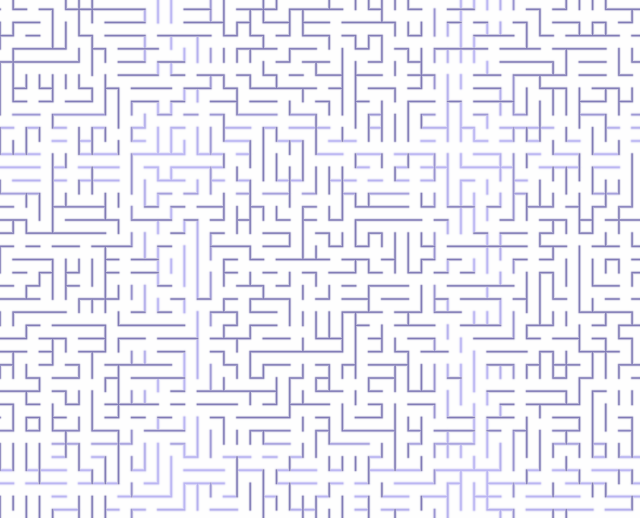
This pattern is drawn by a Shadertoy shader. Its source:

```glsl
// Draws a fine violet maze of thin walls on white, with bands of softer lines.

const float CELLS_ACROSS = 48.6;
const float TAU = 6.2831853;
const vec2 GRID_OFFSET = vec2(0.0, 0.63);
const vec3 PAPER = vec3(0.995);
const vec3 CRISP_INK = vec3(0.50, 0.48, 0.71);
const vec3 SOFT_INK = vec3(0.73, 0.71, 0.95);

float hash(vec2 p) {
    return fract(sin(dot(p, vec2(127.1, 311.7))) * 43758.5453);
}

// One of the four grid directions, from a random value
vec2 gridDirection(float random) {
    float k = floor(random * 4.0);
    float side = mod(k, 2.0) * 2.0 - 1.0;
    return k < 2.0 ? vec2(side, 0.0) : vec2(0.0, side);
}

// Each post grows one wall; some posts follow their block for longer runs
vec2 wallDirection(vec2 post, float followShare) {
    bool follows = hash(post + 71.3) < followShare;
    vec2 seed = follows ? floor(post * 0.5) + 211.0 : post + 17.0;
    return gridDirection(hash(seed));
}

float segmentDistance(vec2 p, vec2 a, vec2 span) {
    vec2 q = p - a;
    return length(q - span * clamp(dot(q, span), 0.0, 1.0));
}

// Repeating bands in which lines turn paler, position in canvas widths
float softBand(float position, float centre, float period) {
    return smoothstep(0.45, 0.95, cos(TAU * (position - centre) / period));
}

// Softness of a wall: columns and rows have their own bands
float wallSoftness(vec2 post, vec2 direction) {
    vec2 place = (post + GRID_OFFSET) / CELLS_ACROSS;
    return abs(direction.y) > 0.5
        ? softBand(place.x, 0.27, 0.47)
        : softBand(place.y, 0.566, 0.508);
}

vec3 wallColour(vec2 p, vec2 post, float pixel) {
    vec2 direction = wallDirection(post, 0.45);
    float softness = wallSoftness(post, direction);
    float halfWidth = max(mix(0.09, 0.11, softness), 0.7 * pixel);
    float d = segmentDistance(p, post, direction) / halfWidth;
    return mix(PAPER, mix(CRISP_INK, SOFT_INK, softness), exp(-d * d));
}

void mainImage(out vec4 fragColor, in vec2 fragCoord) {
    float pixel = CELLS_ACROSS / iResolution.x;
    vec2 p = fragCoord * pixel - GRID_OFFSET;
    vec2 nearest = floor(p + 0.5);

    // The darkest wall among the surrounding posts wins
    vec3 colour = PAPER;
    for (int y = -1; y <= 1; y++) {
        for (int x = -1; x <= 1; x++) {
            vec2 post = nearest + vec2(x, y);
            colour = min(colour, wallColour(p, post, pixel));
        }
    }
    fragColor = vec4(colour, 1.0);
}
```
